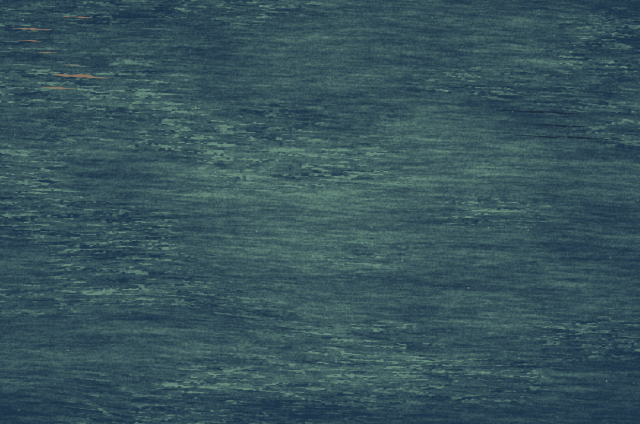
A Shadertoy shader for this texture:

```glsl
const vec3 MEAN_PAINT = vec3(0.216, 0.327, 0.359);
const vec3 TONE_STEP = vec3(0.053, 0.063, 0.036);   // colour change per unit of tone
const vec3 BARE_WOOD = vec3(0.62, 0.50, 0.40);
const vec3 CRACK_INK = vec3(0.08, 0.12, 0.20);
const vec3 CHIP_PALE = vec3(0.62, 0.70, 0.62);

const vec2 LIGHT_CENTRE = vec2(0.47, 0.54);         // as a fraction of the canvas
const float VIGNETTE = 1.05;
const float CLOUD = 1.7;
const float STREAK = 1.5;
const float FIBRE = 1.5;
const float GRAIN = 1.3;
const float FLECK = 1.6;
const float SKEW = 0.10;                            // lengthens the pale tail
const float WARP = 0.022;
const float CHIP_CELL = 0.07;
const int WOOD_CRACKS = 7;
const int DARK_CRACKS = 3;

float hash(vec2 p) {
    vec3 q = fract(vec3(p.xyx) * 0.1031);
    q += dot(q, q.yzx + 33.33);
    return fract((q.x + q.y) * q.z);
}

float noise(vec2 p) {
    vec2 cell = floor(p), f = fract(p);
    f = f * f * (3.0 - 2.0 * f);
    return mix(mix(hash(cell), hash(cell + vec2(1, 0)), f.x),
               mix(hash(cell + vec2(0, 1)), hash(cell + vec2(1, 1)), f.x), f.y);
}

// Noise centred on zero
float wave(vec2 p) { return noise(p) - 0.5; }

// Brush stroke noise: leaning rows, each shifted so cells never line up
float stroke(vec2 p, vec2 freq, float lean, float seed) {
    vec2 q = vec2(p.x, p.y + lean * p.x) * freq + seed;
    float row = floor(q.y), f = fract(q.y);
    float below = noise(vec2(q.x + 91.0 * hash(vec2(row, seed)), row));
    float above = noise(vec2(q.x + 91.0 * hash(vec2(row + 1.0, seed)), row + 1.0));
    return mix(below, above, f * f * (3.0 - 2.0 * f)) - 0.5;
}

// Thin horizontal split with ragged, tapered ends
float crack(vec2 p, vec2 centre, float halfLength, float halfWidth, float px) {
    vec2 d = p - centre;
    d.y += 0.004 * wave(vec2(p.x * 30.0, centre.y * 90.0)) + 0.04 * d.x;
    float taper = 1.0 - pow(abs(d.x) / halfLength, 2.0);
    float ragged = 0.3 + 1.4 * noise(vec2(p.x * 90.0, centre.y * 50.0));
    float edge = abs(d.y) - halfWidth * taper * ragged;
    return smoothstep(px, -px, edge) * smoothstep(0.0, 0.2, taper);
}

// Sparse tiny paint chips
float chips(vec2 p, float px) {
    vec2 cell = floor(p / CHIP_CELL);
    vec2 spot = 0.2 + 0.6 * vec2(hash(cell + 7.0), hash(cell + 19.0));
    float radius = mix(0.0008, 0.002, hash(cell + 31.0));
    float d = length((fract(p / CHIP_CELL) - spot) * CHIP_CELL);
    return smoothstep(radius + px, radius - px, d) * step(0.9, hash(cell + 43.0));
}

// Brushed paint as a signed tone around the mean
float brushedTone(vec2 p, vec2 uv) {
    vec2 q = p;
    q.y += WARP * wave(p * vec2(2.5, 3.5)) + 0.004 * wave(p * vec2(9.0, 12.0));

    vec2 off = (uv - LIGHT_CENTRE) * 2.0;
    float tone = VIGNETTE * (0.67 - dot(off, off));

    tone += CLOUD * (0.8 * wave(q * vec2(3.0, 7.0) + 11.0)
                   + 0.7 * wave(q * vec2(4.0, 20.0) + 37.0));
    tone += STREAK * (0.5 * stroke(q, vec2(6.0, 60.0), 0.01, 53.0)
                    + 0.8 * stroke(q, vec2(11.0, 140.0), 0.03, 71.0));
    tone += FIBRE * (0.9 * stroke(q, vec2(22.0, 250.0), 0.06, 89.0)
                   + 0.7 * stroke(q, vec2(60.0, 290.0), -0.03, 107.0));
    tone += GRAIN * wave(p * vec2(290.0, 310.0) + 131.0);

    // Worn patches gather hair-thin pale scratches and dark gaps
    float worn = smoothstep(0.35, 0.75, noise(q * vec2(3.5, 10.0) + 151.0));
    float breaks = 0.5 * wave(q * vec2(130.0, 290.0) + 191.0);
    float pale = smoothstep(0.12, 0.42, stroke(q, vec2(24.0, 240.0), 0.05, 173.0) + breaks);
    float gap = smoothstep(0.12, 0.42, stroke(q, vec2(24.0, 210.0), 0.02, 211.0) - breaks);
    tone += FLECK * (0.25 + worn) * (pale - 0.7 * gap);
    return tone + SKEW * (tone * tone - 1.0);
}

void mainImage(out vec4 fragColor, in vec2 fragCoord) {
    vec2 uv = fragCoord / iResolution.xy;
    vec2 p = fragCoord / iResolution.y;
    float px = 0.7 / iResolution.y;

    float tone = clamp(brushedTone(p, uv), -1.9, 3.4);
    vec3 colour = MEAN_PAINT + TONE_STEP * tone;

    // Bare wood showing at the upper left
    for (int i = 0; i < WOOD_CRACKS; i++) {
        float k = float(i);
        vec2 centre = vec2(0.02 + 0.22 * hash(vec2(k, 3.0)), 0.96 - 0.028 * k);
        float size = hash(vec2(k, 5.0));
        float mask = crack(p, centre, mix(0.02, 0.08, size), mix(0.001, 0.0035, size), px);
        colour = mix(colour, BARE_WOOD, 0.8 * mask);
    }

    // Dark splits toward the right
    for (int i = 0; i < DARK_CRACKS; i++) {
        float k = float(i);
        vec2 centre = vec2(1.24 + 0.2 * hash(vec2(k, 13.0)), 0.735 - 0.03 * k);
        float reach = mix(0.03, 0.14, hash(vec2(k, 17.0)));
        colour = mix(colour, CRACK_INK, 0.7 * crack(p, centre, reach, 0.0016, px));
    }

    colour = mix(colour, CHIP_PALE, 0.6 * chips(p, px));
    fragColor = vec4(colour, 1.0);
}
```
